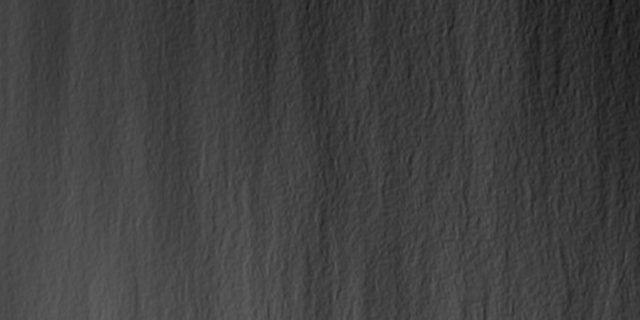
A Shadertoy shader for this texture:

```glsl
float hash(vec2 cell) {
    vec3 q = fract(vec3(cell.xyx) * 0.1031);
    q += dot(q, q.yzx + 33.33);
    return fract((q.x + q.y) * q.z);
}

float noise(vec2 p) {
    vec2 cell = floor(p);
    vec2 f = fract(p);
    f = f * f * f * (f * (f * 6.0 - 15.0) + 10.0);
    float low = mix(hash(cell), hash(cell + vec2(1, 0)), f.x);
    float high = mix(hash(cell + vec2(0, 1)), hash(cell + vec2(1, 1)), f.x);
    return mix(low, high, f.y);
}

// Height of the surface: long upright wrinkles under a fine grain
float surface(vec2 p) {
    p.x += 0.016 * noise(p * vec2(9.0, 7.0)) + 0.008 * noise(p * vec2(34.0, 28.0) + 7.0);
    float wrinkles = 0.55 * noise(p * vec2(30.0, 4.0) + 11.0)
                   + 0.60 * noise(p * vec2(58.0, 10.0) + 31.0);
    float grain = 0.50 * noise(p * vec2(92.0, 42.0) + 53.0)
                + 0.42 * noise(p * vec2(125.0, 95.0) + 71.0);
    return wrinkles + grain;
}

// Soft stains running down the sheet
float stains(vec2 p) {
    p.x += 0.02 * noise(p * vec2(4.0, 3.0));
    float broad = noise(p * vec2(4.5, 0.7) + 3.0) - 0.5;
    float medium = noise(p * vec2(12.0, 1.3) + 17.0) - 0.5;
    float narrow = noise(p * vec2(32.0, 2.4) + 41.0) - 0.5;
    return 0.050 * broad + 0.044 * medium + 0.032 * narrow;
}

void mainImage(out vec4 fragColor, in vec2 fragCoord) {
    vec2 p = fragCoord / iResolution.y;
    float across = fragCoord.x / iResolution.x;

    // Broad light: brightest at the lower left, fading up and to the right
    float tone = 0.267 + 0.080 * (0.5 - p.y);
    tone += 0.016 * (1.0 - smoothstep(0.0, 0.35, across));
    tone -= 0.080 * smoothstep(0.68, 0.98, across);
    float shadow = (across - 0.5) / 0.09;
    tone -= 0.038 * exp(-shadow * shadow) * (0.5 + 0.5 * p.y);
    tone += stains(p);

    // Side light on the relief, stronger toward the right
    vec2 toLight = vec2(0.0036, -0.0022);
    float slope = surface(p + toLight) - surface(p - toLight);
    tone += slope * mix(0.050, 0.096, smoothstep(0.05, 0.7, across));

    fragColor = vec4(vec3(clamp(tone, 0.0, 1.0)), 1.0);
}
```
